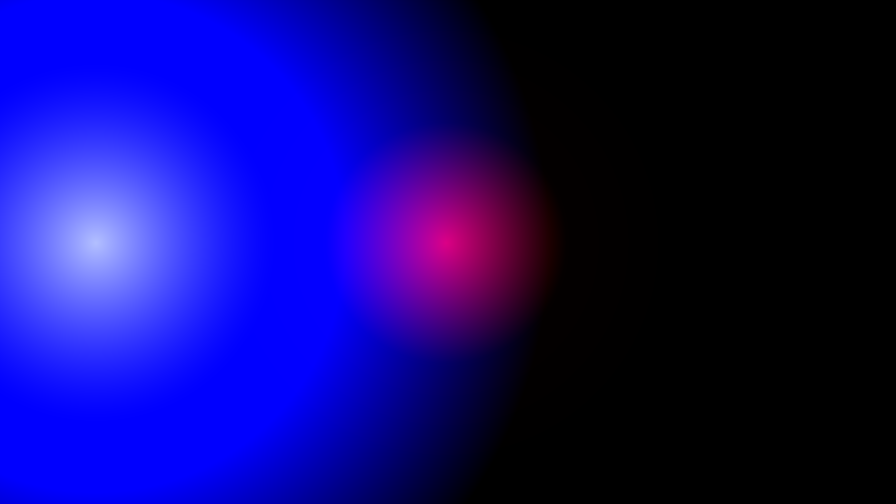
A WebGL 1 fragment shader for this background:

```glsl
precision highp float;

uniform vec2 u_resolution;

// Glow that is 1 at its centre and fades to 0 at the given radius
float glow(float dist, float radius, float falloff) {
  return pow(clamp(1.0 - dist / radius, 0.0, 1.0), falloff);
}

void main() {
  // Canvas units: height is 1
  vec2 p = gl_FragCoord.xy / u_resolution.y;
  float aspect = u_resolution.x / u_resolution.y;
  float blueDist = length(p - vec2(0.107 * aspect, 0.518));
  float pinkDist = length(p - vec2(0.498 * aspect, 0.518));

  // Wide blue halo with a saturated plateau
  float halo = clamp((0.9 - blueDist) / 0.405, 0.0, 1.0);
  vec3 color = vec3(0.0, 0.0, halo);

  // Pale core inside the halo
  color += vec3(0.7, 0.75, 0.0) * glow(blueDist, 0.36, 1.5);

  // Pink spot and its faint outer warmth
  color += vec3(0.83, 0.0, 0.02) * glow(pinkDist, 0.24, 1.1);
  color.r += 0.03 * glow(pinkDist, 0.45, 1.0);

  gl_FragColor = vec4(min(color, 1.0), 1.0);
}
```
